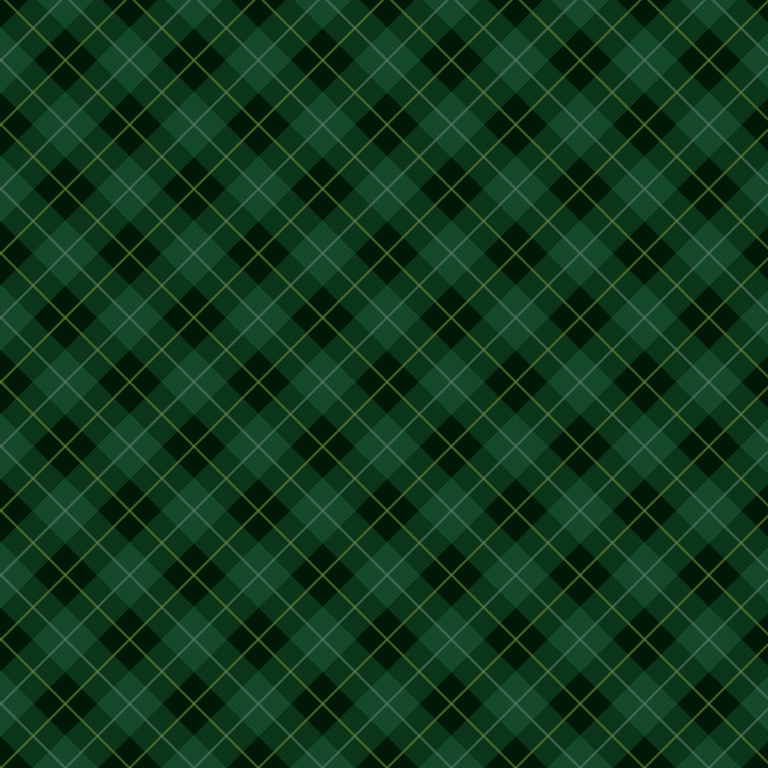
This pattern is drawn by a Shadertoy shader. Its source:

```glsl
#define REPEATS 5.967
#define CENTRE vec2(0.504, 0.5026)
#define BAND_HALF 0.245
#define LINE_HALF 0.0125
#define LINE_OPACITY 0.62
#define RIBS 24.0
#define RIB_DEPTH 0.05
#define DARK vec3(0.008, 0.095, 0.028)
#define MIXED vec3(0.040, 0.210, 0.100)
#define LIGHT vec3(0.080, 0.285, 0.165)
#define GOLD vec3(0.430, 0.520, 0.215)
#define SILVER vec3(0.360, 0.475, 0.415)

// Distance to the nearest whole number, per axis
vec2 distanceToGrid(vec2 p) {
    return abs(fract(p + 0.5) - 0.5);
}

// Antialiased coverage of a stripe, per axis
vec2 stripe(vec2 d, float halfWidth, float pixel) {
    return clamp((halfWidth - d) / pixel + 0.5, 0.0, 1.0);
}

// Fine woven ribs, faded out where pixels cannot resolve them
float weave(vec2 p, float pixel) {
    float cycles = RIBS * pixel;
    float fade = 1.0 - smoothstep(0.3, 0.5, cycles);
    vec2 ribs = sin(6.28318 * RIBS * p);
    return 1.0 + RIB_DEPTH * fade * ribs.x * ribs.y;
}

void mainImage(out vec4 fragColor, in vec2 fragCoord) {
    vec2 p = (fragCoord / iResolution.y - CENTRE) * REPEATS;
    float cell = REPEATS / iResolution.y;
    float pixel = cell * sqrt(2.0);

    // Thread coordinates along the two diagonals
    vec2 threads = vec2(p.x + p.y, p.x - p.y);
    vec2 toGold = distanceToGrid(threads);
    vec2 toSilver = 0.5 - toGold;

    // Crossing bands: dark on dark, mixed, light on light
    vec2 band = stripe(toGold, BAND_HALF, pixel);
    vec3 warpDark = mix(MIXED, DARK, band.y);
    vec3 warpLight = mix(LIGHT, MIXED, band.y);
    vec3 color = mix(warpLight, warpDark, band.x);
    color *= weave(p, cell);

    // Thin translucent overchecks
    vec2 silver = LINE_OPACITY * stripe(toSilver, LINE_HALF, pixel);
    vec2 gold = LINE_OPACITY * stripe(toGold, LINE_HALF, pixel);
    color = mix(color, SILVER, silver.x);
    color = mix(color, SILVER, silver.y);
    color = mix(color, GOLD, gold.x);
    color = mix(color, GOLD, gold.y);

    fragColor = vec4(color, 1.0);
}
```
